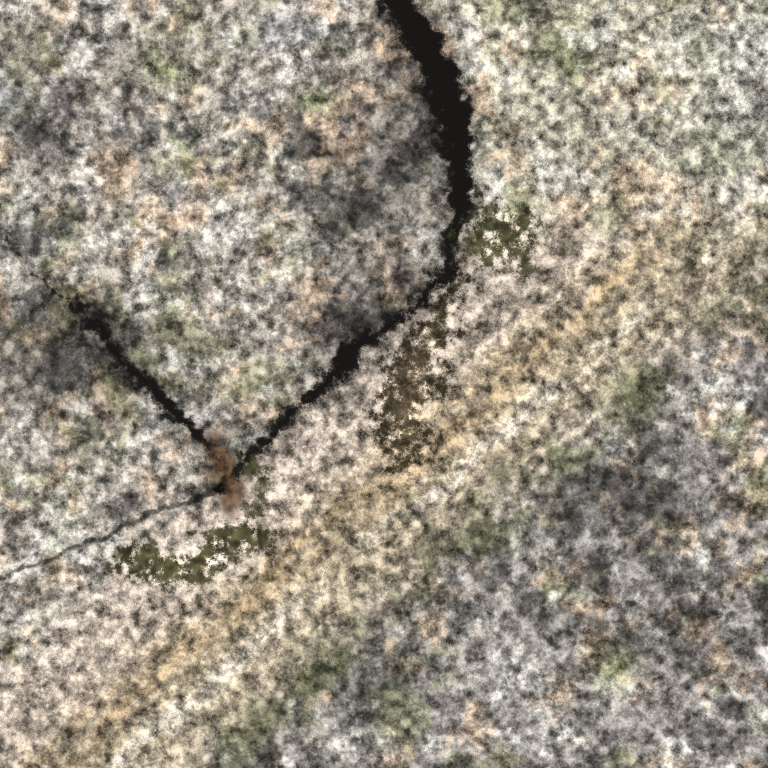
Give the GLSL for this texture, as a Shadertoy shader.

```glsl
float hash(vec2 p) {
  vec3 q = fract(p.xyx * 0.1031);
  q += dot(q, q.yzx + 33.33);
  return fract((q.x + q.y) * q.z);
}

float noise(vec2 p) {
  vec2 i = floor(p), f = fract(p);
  f = f * f * (3.0 - 2.0 * f);
  return mix(mix(hash(i), hash(i + vec2(1, 0)), f.x),
             mix(hash(i + vec2(0, 1)), hash(i + vec2(1, 1)), f.x), f.y);
}

float fbm(vec2 p) {
  float sum = 0.0, weight = 0.5, total = 0.0;
  for (int i = 0; i < 5; i++) {
    sum += weight * noise(p);
    total += weight;
    weight *= 0.65;
    p = mat2(1.6, 1.2, -1.2, 1.6) * p + 17.3;
  }
  return sum / total;
}

// Soft elliptical blob
float spot(vec2 p, float x, float y, float rx, float ry) {
  vec2 q = (p - vec2(x, y)) / vec2(rx, ry);
  return exp(-dot(q, q));
}

float patches(vec2 p, float scale, float level) {
  return smoothstep(level - 0.08, level + 0.1, fbm(p * scale + scale * 3.7));
}

float band(float x, float centre, float width) {
  float q = (x - centre) / width;
  return exp(-q * q);
}

// Distance to a polyline whose z values are half widths
float path(vec2 p, vec3 knots[5]) {
  float d = 1.0;
  for (int i = 0; i < 4; i++) {
    vec2 a = knots[i].xy, e = knots[i + 1].xy - a;
    float h = clamp(dot(p - a, e) / dot(e, e), 0.0, 1.0);
    d = min(d, length(p - a - e * h) - mix(knots[i].z, knots[i + 1].z, h));
  }
  return d;
}

// Granite mottled with peach, green, pale and dark growth
vec3 lichen(vec2 p, vec3 base, float peach, float green, float pale, float dark) {
  vec3 c = mix(base, vec3(0.76, 0.66, 0.56), 0.7 * patches(p, 19.0, 0.62 - peach));
  c = mix(c, vec3(0.48, 0.49, 0.37), 0.6 * patches(p, 14.0, 0.64 - green));
  c = mix(c, vec3(0.79, 0.78, 0.75), 0.65 * patches(p, 26.0, 0.63 - pale));
  return mix(c, vec3(0.3, 0.295, 0.29), 0.7 * patches(p, 23.0, 0.66 - dark));
}

void mainImage(out vec4 fragColor, in vec2 fragCoord) {
  vec2 p = fragCoord / iResolution.xy;
  vec2 wobble = vec2(fbm(p * 22.0), fbm(p * 22.0 + 51.0)) - 0.5;
  vec2 q = p + 0.035 * wobble;
  float across = dot(p, vec2(0.658, -0.753)) + 0.05 * wobble.x;
  float along = dot(p, vec2(0.753, 0.658));
  float streak = fbm(vec2(along * 12.0, across * 75.0));
  float grain = fbm(p * 85.0 + 9.0) - 0.5;

  // Boulder and left slab
  float shade = spot(p, 0.49, 0.77, 0.1, 0.08) + spot(p, 0.07, 0.54, 0.1, 0.09)
    + 0.8 * spot(p, 0.46, 0.6, 0.09, 0.06) + 0.7 * spot(p, 0.54, 0.9, 0.04, 0.1)
    + 0.5 * spot(p, 0.08, 0.88, 0.12, 0.09);
  float warm = spot(p, 0.17, 0.69, 0.08, 0.05);
  vec3 boulder = lichen(p, vec3(0.64, 0.61, 0.57), 0.06 + 0.12 * warm, 0.05,
    0.07 - 0.06 * shade, 0.03 + 0.1 * shade) * (1.0 - 0.3 * shade);

  // Smooth ramp with slanting stains
  vec3 ramp = mix(vec3(0.7, 0.65, 0.6), vec3(0.65, 0.6, 0.51), band(across, 0.09, 0.08));
  ramp = mix(ramp, vec3(0.58, 0.48, 0.34), 0.45 * band(across, 0.05, 0.03) * smoothstep(0.3, 0.6, streak));
  ramp = mix(ramp, vec3(0.77, 0.74, 0.69), 0.7 * band(across, 0.1, 0.018) * smoothstep(0.38, 0.6, streak));
  ramp *= 0.8 + 0.4 * streak;

  // Weathered slope and upper right face
  float dusk = spot(p, 0.47, 0.13, 0.06, 0.1) + spot(p, 0.86, 0.17, 0.13, 0.05)
    + spot(p, 0.78, 0.33, 0.1, 0.08);
  vec3 slope = lichen(p + 3.0, vec3(0.57, 0.55, 0.53), 0.04, 0.03, 0.02, 0.08) * (1.0 - 0.25 * dusk);
  float orange = spot(p, 0.78, 0.75, 0.13, 0.06);
  vec3 face = lichen(p + 7.0, vec3(0.68, 0.66, 0.59), 0.05 + 0.12 * orange, 0.08, 0.06, -0.05);
  face = mix(face, vec3(0.73, 0.73, 0.7), 0.65 * spot(p, 0.97, 0.88, 0.09, 0.13));

  // Arrange the surfaces
  vec3 color = mix(ramp, slope, smoothstep(0.13, 0.22, across));
  float green = band(across, 0.18, 0.035) * patches(p, 20.0, 0.45);
  color = mix(color, vec3(0.38, 0.39, 0.29), 0.75 * green);
  color = mix(color, face, smoothstep(0.64, 0.76, q.y) * smoothstep(0.55, 0.61, p.x));
  float upper = smoothstep(-0.01, 0.01, q.y - 0.113 - 0.923 * q.x);
  float left = smoothstep(0.34, 0.45, q.y) * (1.0 - smoothstep(0.27, 0.31, p.x));
  color = mix(color, boulder, max(upper * (1.0 - smoothstep(0.59, 0.61, p.x)), left));

  // Blue-grey and bright green lichen
  float blue = spot(q, 0.37, 0.965, 0.045, 0.03) + spot(q, 0.23, 0.75, 0.03, 0.02)
    + spot(q, 0.0, 0.87, 0.035, 0.04);
  float bright = spot(q, 0.215, 0.915, 0.03, 0.022) + spot(q, 0.41, 0.865, 0.022, 0.018)
    + spot(q, 0.74, 0.905, 0.015, 0.018) + spot(q, 0.8, 0.13, 0.025, 0.025);
  color = mix(color, vec3(0.57, 0.57, 0.59), 0.65 * blue);
  color = mix(color, vec3(0.56, 0.6, 0.4), 0.6 * bright);

  // Shaded hollow below the boulder
  float hollow = path(q, vec3[5](vec3(0.595, 0.65, 0.006), vec3(0.56, 0.56, 0.022),
    vec3(0.53, 0.47, 0.032), vec3(0.525, 0.42, 0.018), vec3(0.528, 0.375, 0.002)));
  float stain = 1.0 - smoothstep(-0.02, 0.012, hollow + 0.1 * grain);
  color = mix(color, vec3(0.3, 0.26, 0.19), 0.8 * stain);
  color *= 1.03 + 2.1 * grain;

  // Cracks with soft shadow edges
  float gap = path(q, vec3[5](vec3(0.505, 1.02, 0.018), vec3(0.555, 0.935, 0.022),
    vec3(0.588, 0.857, 0.024), vec3(0.6, 0.76, 0.017), vec3(0.592, 0.659, 0.006)));
  float ledge = path(q, vec3[5](vec3(0.592, 0.659, 0.007), vec3(0.521, 0.583, 0.008),
    vec3(0.43, 0.512, 0.012), vec3(0.365, 0.453, 0.006), vec3(0.285, 0.36, 0.006)));
  float cleft = path(q, vec3[5](vec3(0, 0.69, -0.01), vec3(0.11, 0.595, 0.008),
    vec3(0.169, 0.518, 0.009), vec3(0.254, 0.44, 0.01), vec3(0.293, 0.388, 0.004)));
  float seam = path(q, vec3[5](vec3(0.29, 0.37, 0.003), vec3(0.23, 0.344, 0.002),
    vec3(0.169, 0.316, 0.002), vec3(0.08, 0.282, 0.001), vec3(-0.02, 0.24, 0)));
  float crack = min(min(gap, ledge), cleft) + 0.025 * grain;
  color *= 1.0 - 0.45 * exp(-max(crack, 0.0) * 60.0);
  color = mix(vec3(0.1, 0.095, 0.09), color, smoothstep(-0.006, 0.005, crack));
  color *= mix(0.5, 1.0, smoothstep(-0.001, 0.005, seam));

  // Moss tufts and reddish stems
  float moss = spot(q, 0.658, 0.695, 0.055, 0.05) + spot(q, 0.22, 0.265, 0.09, 0.03)
    + spot(q, 0.31, 0.3, 0.04, 0.03) + 0.7 * spot(q, 0.34, 0.385, 0.03, 0.03);
  float leaf = noise(p * 130.0);
  moss = smoothstep(0.35, 0.95, moss - 2.0 * grain);
  color = mix(color, mix(vec3(0.13, 0.13, 0.08), vec3(0.4, 0.39, 0.25), leaf), 0.85 * moss);
  float stems = spot(q, 0.285, 0.405, 0.02, 0.035) + spot(q, 0.3, 0.355, 0.014, 0.03);
  stems = smoothstep(0.3, 0.9, stems + 1.5 * grain);
  color = mix(color, mix(vec3(0.2, 0.12, 0.08), vec3(0.55, 0.42, 0.3), leaf), 0.7 * stems);
  fragColor = vec4(clamp(color, 0.0, 1.0), 1);
}
```
